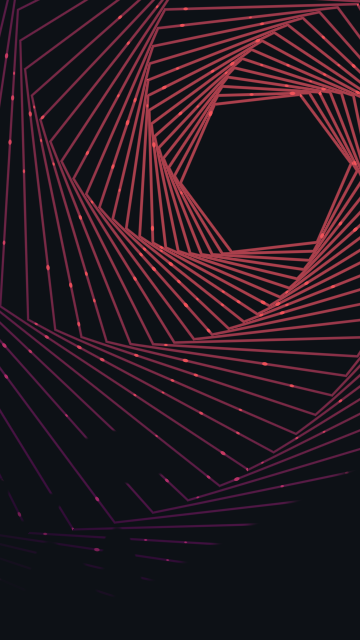
Reproduce this background procedurally as a WebGL 1 fragment shader.

```glsl
precision highp float;
// A spiral tunnel of nested hexagon outlines: each ring is turned and scaled by a
// fixed step, drawn in polar form. Lines cool from coral to violet with radius,
// fray into dashes and fade at the bottom, and carry small scattered sparks.

uniform vec2 u_resolution;

// Lengths are in canvas widths, angles in radians.
const vec2 CENTER = vec2(0.7384, 1.2963);
const float INNER_RADIUS = 0.2387;
const float GROWTH = 0.062;             // log of the scale step between rings
const float TURN = 0.0872665;           // rotation between rings
const float PHASE = 0.1152;             // angle of the first corner
const float SIDE_ANGLE = 1.0471976;
const int RINGS = 31;
const float INNER_WIDTH = 0.0040;       // half widths of the lines
const float OUTER_WIDTH = 0.0030;
const vec2 TEAR_CENTER = vec2(0.340, 0.509);
const vec2 TEAR_SIZE = vec2(0.139, 0.074);
const float TEAR_RING = 22.0;           // first ring broken by the tear
const float SPARK_CELL = 0.1;
const float SPARK_CHANCE = 0.24;

const vec3 BACKGROUND = vec3(0.050, 0.067, 0.086);
const vec3 CORAL = vec3(0.67, 0.25, 0.30);
const vec3 ROSE = vec3(0.47, 0.16, 0.27);
const vec3 PLUM = vec3(0.31, 0.09, 0.27);
const vec3 VIOLET = vec3(0.21, 0.035, 0.24);
const vec3 SPARK_WARM = vec3(1.0, 0.34, 0.36);
const vec3 SPARK_COOL = vec3(0.72, 0.17, 0.45);

float hash(vec3 p) {
  p = fract(p * vec3(0.1031, 0.1030, 0.0973));
  p += dot(p, p.yzx + 33.33);
  return fract((p.x + p.y) * p.z);
}

vec3 lineColor(float radius) {
  vec3 color = mix(CORAL, ROSE, smoothstep(0.32, 0.68, radius));
  color = mix(color, PLUM, smoothstep(0.62, 0.96, radius));
  return mix(color, VIOLET, smoothstep(0.90, 1.18, radius));
}

// Layered sines along a side; the outer rings wear into dashes.
float dashes(float along, float ring, float side, float radius) {
  float wave = sin(along * 19.0 + ring * 5.1 + side)
             + sin(along * 37.0 + ring * 2.3 + side * 4.0);
  float wear = smoothstep(0.96, 1.30, radius);
  float limit = mix(-2.3, 0.5, wear);
  return smoothstep(limit - 0.12, limit + 0.12, wave);
}

// Short bright flecks lying on a side, at most one per cell.
float spark(float along, float offset, float ring, float side, float pixel) {
  float cell = floor(along / SPARK_CELL);
  vec3 key = vec3(cell, side, ring) + 3.0;
  float spot = (cell + 0.2 + 0.6 * hash(key + 17.0)) * SPARK_CELL;
  float size = mix(0.6, 1.3, hash(key + 41.0));
  vec2 d = vec2(along - spot, offset) / (size * vec2(0.0060, 0.0038));
  float blur = pixel / (0.0038 * size);
  float shape = 1.0 - smoothstep(1.0 - blur * 0.6, 1.0 + blur * 0.6, length(d));
  return shape * step(hash(key), SPARK_CHANCE);
}

void main() {
  float pixel = 1.0 / u_resolution.x;
  vec2 p = gl_FragCoord.xy * pixel;
  vec2 q = p - CENTER;
  float radius = length(q);
  float angle = atan(q.y, q.x);

  // Fade toward the outside and along a slanted lower boundary.
  float fade = 1.0 - smoothstep(0.98, 1.42, radius);
  fade *= smoothstep(-0.075, -0.050, p.y - 0.55 * p.x);
  float tear = smoothstep(0.93, 1.07, length((p - TEAR_CENTER) / TEAR_SIZE));
  float halfWidth = mix(INNER_WIDTH, OUTER_WIDTH, smoothstep(0.25, 0.85, radius));

  float lines = 0.0;
  float sparks = 0.0;
  for (int i = 0; i < RINGS; i++) {
    float ring = float(i);
    float size = INNER_RADIUS * exp(GROWTH * ring);

    // Fold the plane onto one side of this hexagon.
    float turned = angle - PHASE + TURN * ring;
    float sector = floor(turned / SIDE_ANGLE);
    float side = mod(sector, 6.0);
    float local = turned - (sector + 0.5) * SIDE_ANGLE;
    float offset = radius * cos(local) - size * cos(0.5 * SIDE_ANGLE);
    float along = radius * sin(local) + 0.5 * size;

    float cover = 1.0 - smoothstep(halfWidth - 0.75 * pixel,
                                   halfWidth + 0.75 * pixel, abs(offset));
    float shown = dashes(along / size, ring, side, radius);
    shown *= mix(1.0, tear, step(TEAR_RING, ring));
    lines = max(lines, cover * shown);
    sparks = max(sparks, shown * spark(along, offset, ring, side, pixel));
  }

  vec3 color = mix(BACKGROUND, lineColor(radius), lines * fade);
  vec3 sparkColor = mix(SPARK_WARM, SPARK_COOL, smoothstep(0.55, 1.0, radius));
  color = mix(color, sparkColor, 0.85 * sparks * fade);
  gl_FragColor = vec4(color, 1.0);
}
```
